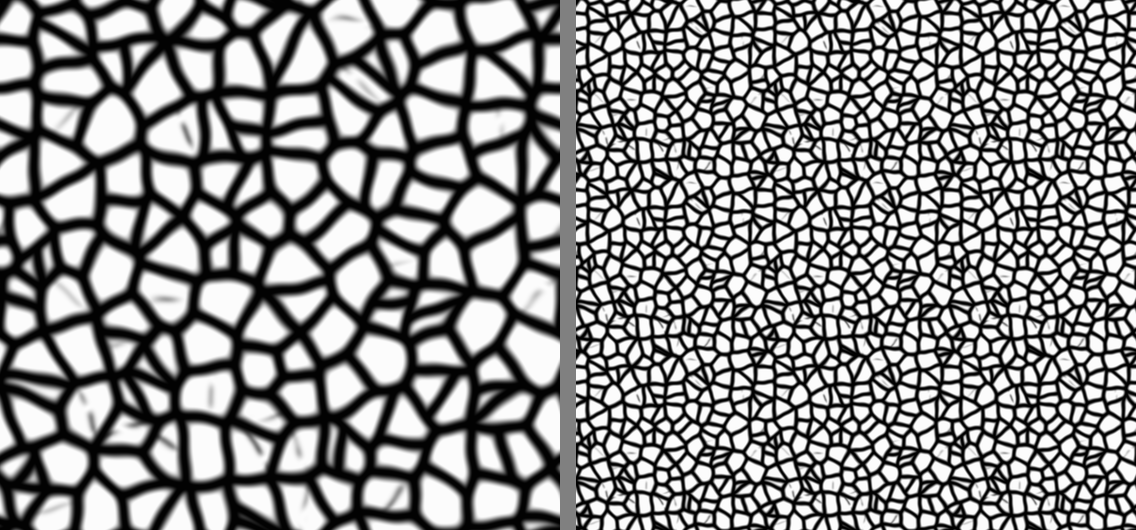
Left, the tile; right, the same tile 3 across and 3 down.
A WebGL 1 fragment shader for this pattern:

```glsl
precision highp float;
// Tiling mosaic of soft white angular shards separated by black joints.

uniform vec2 u_resolution;

const vec2 GRID = vec2(12.0, 11.0);   // whole cells per tile
const float TAU = 6.2831853;
const float JITTER = 0.94;
const float CORNER_SHARPNESS = 26.0;
const float SPLIT_SHARE = 0.24;       // shards cut in two
const float SMUDGE_SHARE = 0.40;      // upper bound for shards with a faint seam
const vec3 JOINT_COLOR = vec3(0.008);
const vec3 SHARD_COLOR = vec3(0.99);

// Random pair for a cell, wrapped at the tile border.
vec2 cellHash(vec2 cell, float seed) {
  vec2 id = mod(cell, GRID);
  vec3 p = fract(vec3(id.xyx + seed) * vec3(0.1031, 0.1030, 0.0973));
  p += dot(p, p.yzx + 33.33);
  return fract((p.xx + p.yz) * p.zy);
}

vec2 cellPoint(vec2 cell) {
  return cell + 0.5 + JITTER * (cellHash(cell, 7.3) - 0.5);
}

// Gentle periodic bending of the joints.
vec2 bend(vec2 uv, float amount) {
  vec2 a = TAU * uv;
  return amount * vec2(sin(5.0 * a.y + 3.0 * a.x) + 0.6 * sin(11.0 * a.y - 4.0 * a.x),
                       sin(6.0 * a.x - 2.0 * a.y) + 0.6 * sin(13.0 * a.x + 5.0 * a.y));
}

vec2 nearestCell(vec2 p) {
  vec2 base = floor(p);
  vec2 best = base;
  float bestDist = 100.0;
  for (int y = -2; y <= 2; y++) {
    for (int x = -2; x <= 2; x++) {
      vec2 cell = base + vec2(float(x), float(y));
      vec2 r = cellPoint(cell) - p;
      float d = dot(r, r);
      if (d < bestDist) {
        bestDist = d;
        best = cell;
      }
    }
  }
  return best;
}

// Sum of decaying weights of all edges; its logarithm is a rounded distance.
float edgeWeight(vec2 p, vec2 home, float sharpness) {
  vec2 toHome = cellPoint(home) - p;
  float total = 0.0;
  for (int y = -2; y <= 2; y++) {
    for (int x = -2; x <= 2; x++) {
      vec2 offset = vec2(float(x), float(y));
      if (dot(offset, offset) > 0.5) {
        vec2 toOther = cellPoint(home + offset) - p;
        vec2 across = toOther - toHome;
        float d = dot(0.5 * (toHome + toOther), across) / max(length(across), 0.001);
        total += exp(-sharpness * d);
      }
    }
  }
  return total;
}

// Distance to a randomly turned line near the middle of a shard.
float cutDistance(vec2 p, vec2 home) {
  vec2 rnd = cellHash(home, 41.7);
  float angle = TAU * rnd.x;
  vec2 normal = vec2(cos(angle), sin(angle));
  return abs(dot(p - cellPoint(home), normal) + 0.2 * (rnd.y - 0.5));
}

// Faint blurred crease with a softly varying strength along it.
float smudge(vec2 p, float cut, float strength) {
  float patches = 0.5 + 0.5 * sin(TAU * p.x + 2.0 * sin(TAU * p.y));
  return strength * patches * exp(-cut * cut / 0.006);
}

void main() {
  vec2 uv = gl_FragCoord.xy / u_resolution;
  vec2 p = uv * GRID + bend(uv, 0.028);

  vec2 home = nearestCell(p);
  vec2 kind = cellHash(home, 19.1);
  float cut = cutDistance(p, home);

  // Joints, including the cuts through some shards.
  float weight = edgeWeight(p, home, CORNER_SHARPNESS);
  if (kind.x < SPLIT_SHARE) weight += exp(-CORNER_SHARPNESS * cut);
  float inset = -log(weight) / CORNER_SHARPNESS;
  float tone = smoothstep(0.025, 0.215, inset);

  // Occasional grey creases inside whole shards.
  if (kind.x >= SPLIT_SHARE && kind.x < SMUDGE_SHARE) {
    tone *= 1.0 - smudge(p, cut, 0.15 + 0.4 * kind.y);
  }

  gl_FragColor = vec4(mix(JOINT_COLOR, SHARD_COLOR, tone), 1.0);
}
```
